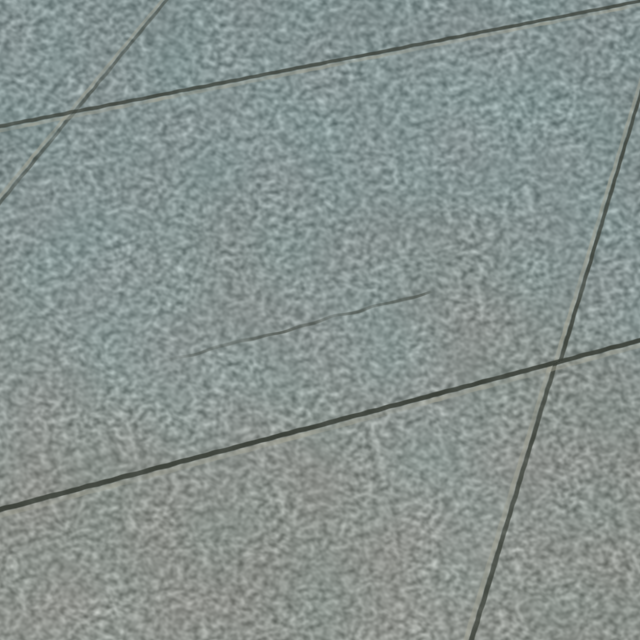
Reproduce this texture procedurally as a Shadertoy shader.

```glsl
// Grey stone paving slabs in perspective, with rippled grain, dark joints and a faint crack.

const vec3 COOL_STONE = vec3(0.512, 0.572, 0.572);
const vec3 WARM_STONE = vec3(0.552, 0.572, 0.550);
const vec3 JOINT_DARK = vec3(0.23, 0.25, 0.22);
const vec3 EDGE_LIGHT = vec3(0.64, 0.64, 0.58);

// Vanishing points of the rows and columns share one horizon height.
const float HORIZON = 2.5;
const float ROW_VANISH_X = 8.68;
const float COLUMN_VANISH_X = 1.495;

float hash(vec2 p) {
    vec3 q = fract(vec3(p.xyx) * 0.1031);
    q += dot(q, q.yzx + 33.33);
    return fract((q.x + q.y) * q.z);
}

vec2 gradientAt(vec2 cell) {
    float angle = 6.28318 * hash(cell);
    return vec2(cos(angle), sin(angle));
}

float gradientNoise(vec2 p) {
    vec2 i = floor(p), f = fract(p);
    vec2 w = f * f * f * (f * (f * 6.0 - 15.0) + 10.0);
    vec2 e = vec2(0.0, 1.0);
    float a = dot(gradientAt(i), f);
    float b = dot(gradientAt(i + e.yx), f - e.yx);
    float c = dot(gradientAt(i + e.xy), f - e.xy);
    float d = dot(gradientAt(i + e.yy), f - e.yy);
    return mix(mix(a, b, w.x), mix(c, d, w.x), w.y);
}

mat2 rotation(float angle) {
    float c = cos(angle), s = sin(angle);
    return mat2(c, s, -s, c);
}

// Canvas position to slab coordinates: whole numbers lie on the joints.
vec2 slabCoordinates(vec2 uv) {
    float depth = HORIZON - uv.y;
    float column = ((uv.x - COLUMN_VANISH_X) / depth + 0.823) / 0.523;
    float row = ((ROW_VANISH_X - uv.x) / depth - 3.78) / 1.334;
    return vec2(column, row);
}

// Short worm-like ripples, slightly flattened, in two octaves.
float stoneGrain(vec2 uv) {
    vec2 p = rotation(-0.24) * uv;
    p += 0.004 * vec2(gradientNoise(p * 24.0 + 7.0), gradientNoise(p * 24.0 + 61.0));
    float ripples = gradientNoise(p * vec2(72.0, 98.0) + 40.0);
    float fine = gradientNoise(rotation(0.7) * p * vec2(125.0, 145.0) + 90.0);
    return 0.85 * ripples + 0.5 * fine;
}

// Soft stroke around a distance of zero.
float stroke(float dist, float halfWidth, float blur) {
    return 1.0 - smoothstep(halfWidth - blur, halfWidth + blur, abs(dist));
}

// A dark groove with a pale worn lip on its negative side.
vec3 addJoint(vec3 colour, float dist, float halfWidth, float blur, float dark, float lip) {
    colour = mix(colour, EDGE_LIGHT, lip * stroke(dist + 2.3 * halfWidth, halfWidth, blur));
    return mix(colour, JOINT_DARK, dark * stroke(dist, halfWidth, blur));
}

// Distance to a segment in x, position along it in y.
vec2 segment(vec2 p, vec2 a, vec2 b) {
    float along = clamp(dot(p - a, b - a) / dot(b - a, b - a), 0.0, 1.0);
    return vec2(length(p - mix(a, b, along)), along);
}

void mainImage(out vec4 fragColor, in vec2 fragCoord) {
    vec2 uv = fragCoord / iResolution.xy;
    float blur = max(0.0016, 0.8 / iResolution.y);

    // Slab grid, with the near row laid slightly out of line
    vec2 slab = slabCoordinates(uv);
    vec2 dx = dFdx(slab) * iResolution.x, dy = dFdy(slab) * iResolution.y;
    vec2 steepness = sqrt(dx * dx + dy * dy);
    slab.x += 0.0062 * (1.0 - step(0.0, slab.y));
    vec2 dist = (slab - round(slab)) / steepness;

    // Stone: broad tint, blotches, slab tone and grain
    float blotch = gradientNoise(uv * 3.5 + 12.0);
    float mottle = gradientNoise(uv * 13.0 + 31.0);
    vec3 colour = mix(WARM_STONE, COOL_STONE, smoothstep(0.05, 0.85, uv.y + 0.25 * blotch));
    colour += 0.025 * blotch + 0.02 * mottle + 0.016 * (hash(floor(slab) + 5.0) - 0.5);
    colour += vec3(0.014, -0.006, -0.004) * gradientNoise(uv * 9.0 + 77.0);
    colour += 0.215 * stoneGrain(uv) * (1.0 + 0.5 * mottle);

    // Faint broken crack across the middle slab
    float waver = gradientNoise(uv * 22.0 + 3.0);
    vec2 crack = segment(uv + vec2(0.0, 0.006 * waver), vec2(0.22, 0.425), vec2(0.68, 0.546));
    float crackFade = smoothstep(0.0, 0.3, crack.y) * (1.0 - smoothstep(0.96, 1.0, crack.y));
    float crackDark = crackFade * (0.42 + 0.5 * waver);
    colour = mix(colour, JOINT_DARK, crackDark * stroke(crack.x, 0.0022, blur));

    // Joints: wider when near, paler on the far left, ragged with wear
    float wear = gradientNoise(uv * 30.0 + 19.0);
    float nearness = (HORIZON - uv.y) / HORIZON;
    float ragged = 0.0012 * gradientNoise(uv * 55.0 + 50.0);
    float columnDark = mix(0.5, 0.78, clamp(slab.x, 0.0, 1.0)) + 0.25 * wear;
    float rowDark = mix(0.92, 0.78, clamp(slab.y, 0.0, 1.0)) + 0.15 * wear;
    colour = addJoint(colour, dist.x + ragged, 0.0038 * nearness, blur, columnDark, 0.5 + 0.3 * wear);
    colour = addJoint(colour, dist.y + ragged, 0.0042 * nearness, blur, rowDark, 0.4 + 0.5 * wear);

    fragColor = vec4(clamp(colour, 0.0, 1.0), 1.0);
}
```
